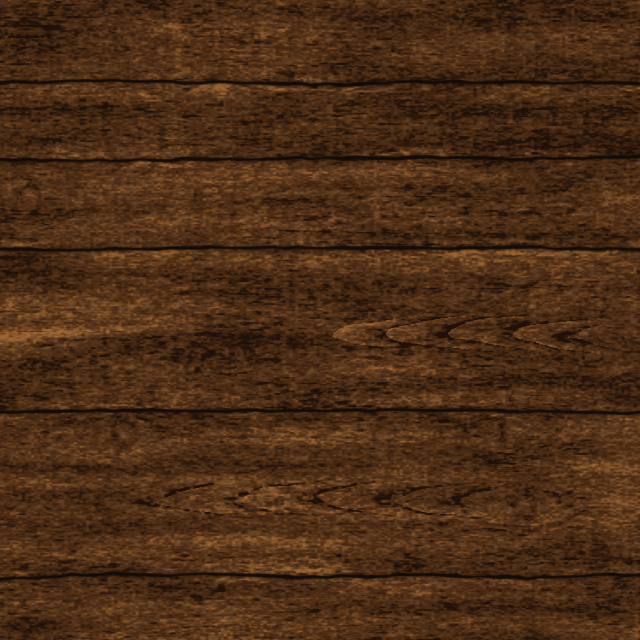
Reproduce this texture procedurally as a WebGL 2 fragment shader.

```glsl
#version 300 es
precision highp float;
// Rough dark-stained boards lying horizontally, split by five uneven seams.
// Stretched noise makes the fibres; knots bend the grain and parabolic
// arches add the pointed growth rings. A single tone value picks the colour.
uniform vec2 u_resolution;
out vec4 fragColor;

float hash(vec2 p) {
  vec3 q = fract(vec3(p.xyx) * 0.1031);
  q += dot(q, q.yzx + 33.33);
  return fract((q.x + q.y) * q.z);
}

float noise(vec2 p) {
  vec2 i = floor(p), f = fract(p);
  f = f * f * (3.0 - 2.0 * f);
  return mix(mix(hash(i), hash(i + vec2(1, 0)), f.x),
             mix(hash(i + vec2(0, 1)), hash(i + vec2(1, 1)), f.x), f.y);
}

float fbm(vec2 p) {
  float sum = 0.0, amp = 0.5;
  for (int i = 0; i < 4; i++) {
    sum += amp * noise(p);
    p = p * 2.03 + 17.0;
    amp *= 0.5;
  }
  return sum / 0.9375;
}

// Nested arches opening to the right: x = tone change, y = dark ring line
vec2 arches(vec2 p, vec2 tip, float reach, float spacing) {
  vec2 d = p - tip;
  d.y += 0.012 * (noise(p * vec2(9.0, 4.0)) - 0.5);
  float r = d.x - 170.0 * d.y * d.y + 0.035 * (noise(p * vec2(24.0, 70.0)) - 0.5);
  float phase = fract(r / spacing);
  float inside = smoothstep(-0.008, 0.004, r) * smoothstep(reach, reach * 0.75, d.x);
  inside *= smoothstep(0.034, 0.018, abs(d.y));
  float line = smoothstep(0.68, 0.86, phase) * smoothstep(1.0, 0.95, phase);
  return inside * vec2(1.0 - 1.3 * phase, line);
}

void main() {
  vec2 p = gl_FragCoord.xy / u_resolution;
  float px = 1.0 / u_resolution.y;

  // Seams: the nearest signed distance and the index of the board
  float seams[5] = float[5](0.100, 0.357, 0.612, 0.751, 0.870);
  float board = 0.0, gap = 1.0;
  for (int i = 0; i < 5; i++) {
    float lane = float(i) * 13.7;
    float wobble = 0.007 * (noise(vec2(p.x * 6.0, lane)) - 0.5)
                 + 0.003 * (noise(vec2(p.x * 45.0, lane + 5.0)) - 0.5);
    float d = p.y - seams[i] - wobble;
    board += step(0.0, d);
    if (abs(d) < abs(gap)) gap = d;
  }
  float seed = mod(board, 5.0) * 7.31 + 3.0;

  // Knots: position and size; each bends the grain around itself
  vec3 knots[8] = vec3[8](
    vec3(0.925, 0.447, 0.020), vec3(0.040, 0.688, 0.021), vec3(0.190, 0.945, 0.018),
    vec3(0.340, 0.852, 0.018), vec3(0.310, 0.447, 0.015), vec3(0.190, 0.322, 0.020),
    vec3(0.805, 0.325, 0.021), vec3(0.820, 0.212, 0.018));
  vec2 q = p;
  float knotTone = 0.0;
  for (int i = 0; i < 8; i++) {
    vec2 d = (p - knots[i].xy) / knots[i].z;
    float bulge = exp(-0.35 * dot(d * vec2(0.6, 1.0), d * vec2(0.6, 1.0)));
    q.y -= 0.65 * d.y * knots[i].z * bulge;
    float r = length(d * vec2(1.15, 0.85)) + 0.9 * (noise(p * vec2(130.0, 90.0)) - 0.5);
    float rim = exp(-9.0 * (r - 0.85) * (r - 0.85));
    float glow = exp(-3.0 * dot(d - vec2(0.5, 0.2), d - vec2(0.5, 0.2)));
    knotTone += 0.20 * glow - 0.30 * rim * noise(p * vec2(70.0, 55.0) + seed);
  }
  q.y += 0.014 * (noise(vec2(p.x * 3.0, p.y * 7.0 + seed)) - 0.5);

  // Broad stain, long streaks, short fibres and fine grit
  float stain = fbm(p * vec2(5.0, 10.0) + seed * 3.0);
  float streak = fbm(q * vec2(3.5, 42.0) + seed * 5.0);
  float fibre = noise(q * vec2(75.0, 290.0) + seed);
  float grit = noise(p * vec2(210.0, 370.0) + seed);
  float sawn = noise(p * vec2(150.0, 12.0) + seed);
  float tone = 0.47 + 0.42 * (stain - 0.5) + 0.62 * (streak - 0.5)
             + 0.30 * (fibre - 0.5) + 0.36 * (grit - 0.5) + 0.08 * (sawn - 0.5);
  tone += 0.06 * (hash(vec2(seed, 4.0)) - 0.5) + knotTone;

  // Growth rings: speckled dark lines that come and go along the board
  float bands = noise(vec2(q.x * 2.2, q.y * 75.0) + seed * 2.0);
  float ringLine = smoothstep(0.09, 0.0, abs(bands - 0.5));
  float ringArea = smoothstep(0.48, 0.68, fbm(p * vec2(2.5, 12.0) + seed * 9.0));
  float speckle = smoothstep(0.30, 0.70, noise(p * vec2(130.0, 230.0)));
  tone -= 0.26 * ringLine * ringArea * speckle;

  // Bright arches in the wide middle board, darker ones in the board below
  vec2 pale = arches(p, vec2(0.515, 0.479), 0.49, 0.095);
  vec2 dim = arches(p, vec2(0.135, 0.222), 0.72, 0.120);
  tone += 0.30 * pale.x - 0.34 * pale.y * speckle;
  tone += 0.13 * dim.x - 0.50 * dim.y * speckle;
  float ribbon = exp(-pow((p.y - 0.472 - 0.012 * sin(p.x * 6.0)) / 0.008, 2.0));
  tone += 0.28 * ribbon * smoothstep(0.36, 0.12, p.x) * (0.5 + streak);

  // Open pores, and worn highlights along the board edges
  float pores = smoothstep(0.66, 0.86, noise(q * vec2(55.0, 250.0) + 40.0));
  tone -= 0.22 * pores * smoothstep(0.35, 0.60, noise(p * vec2(6.0, 18.0)));
  float worn = smoothstep(0.50, 0.75, noise(vec2(p.x * 8.0, seed * 4.0 + sign(gap))));
  float edge = exp(-pow((abs(gap) - 0.008) / 0.006, 2.0));
  tone += 0.26 * edge * worn * (0.3 + fibre);

  // Stain colours from deep brown to bare wood, with dusty patches
  vec3 color = mix(vec3(0.12, 0.065, 0.035), vec3(0.30, 0.172, 0.076), smoothstep(0.02, 0.52, tone));
  color = mix(color, vec3(0.62, 0.40, 0.20), smoothstep(0.46, 1.05, tone));
  float dust = smoothstep(0.45, 0.75, noise(p * vec2(160.0, 260.0) + 9.0));
  color = mix(color, vec3(0.39, 0.27, 0.18), 0.38 * dust * smoothstep(0.25, 0.6, tone));

  // Ragged dark seam with a soft shadow
  float width = 0.0012 + 0.0022 * noise(vec2(p.x * 28.0, seed));
  color *= 1.0 - 0.40 * exp(-abs(gap) / 0.0035);
  float crack = 1.0 - smoothstep(width - px, width + px, abs(gap));
  color = mix(color, vec3(0.065, 0.040, 0.025), 0.93 * crack);
  fragColor = vec4(color, 1.0);
}
```
